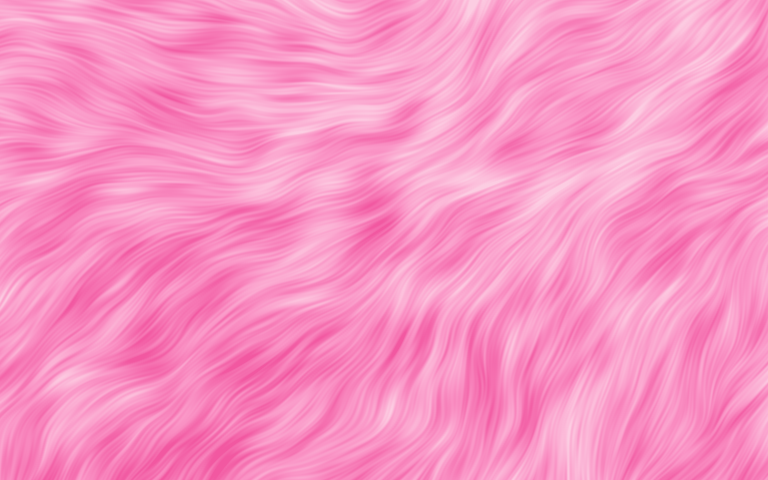
A Shadertoy shader for this texture:

```glsl
// Pink long-haired fur, combed along a curved direction field.
// Noise at three scales (hair, clump, tuft) is averaged along the path
// of the hair through each point, then mapped to a pink gradient.

const vec3 DEEP_PINK = vec3(0.955, 0.40, 0.665);
const vec3 MID_PINK  = vec3(0.980, 0.585, 0.777);
const vec3 PALE_PINK = vec3(0.987, 0.74, 0.855);

const int   STEPS = 16;          // samples on each side of a point
const float STEP_LENGTH = 0.005; // in canvas heights

float hash(vec2 cell) {
    vec3 h = fract(cell.xyx * 0.1031);
    h += dot(h, h.yzx + 33.33);
    return fract((h.x + h.y) * h.z);
}

// Smooth value noise in -0.5 .. 0.5
float noise(vec2 p) {
    vec2 cell = floor(p);
    vec2 f = fract(p);
    f = f * f * (3.0 - 2.0 * f);
    float low  = mix(hash(cell), hash(cell + vec2(1, 0)), f.x);
    float high = mix(hash(cell + vec2(0, 1)), hash(cell + vec2(1, 1)), f.x);
    return mix(low, high, f.y) - 0.5;
}

// Lie of the hair: flat at the upper left, steeper to the right and below
vec2 hairDirection(vec2 p) {
    float leftAngle  = mix(0.80, -0.18, smoothstep(0.1, 0.85, p.y));
    float rightAngle = mix(1.20, 0.62, p.y);
    float angle = mix(leftAngle, rightAngle, smoothstep(0.6, 1.0, p.x));
    angle += 0.9 * noise(p * 5.0 + 40.0) + 0.65 * noise(p * 13.0 + 70.0);
    return vec2(cos(angle), sin(angle));
}

// Hair, clump and tuft brightness at one place
vec3 furLayers(vec2 p) {
    return vec3(noise(p * 190.0 + 11.0),
                noise(p * 48.0 + 23.0),
                noise(p * 13.0 + 57.0));
}

// Weighted average of the layers along the hair through p
vec3 combedLayers(vec2 p) {
    vec3 sum = furLayers(p);
    float total = 1.0;
    for (int side = -1; side <= 1; side += 2) {
        vec2 q = p;
        for (int i = 1; i <= STEPS; i++) {
            q += float(side) * STEP_LENGTH * hairDirection(q);
            float fade = cos(1.5708 * float(i) / float(STEPS + 1));
            float weight = fade * fade;
            sum += weight * furLayers(q);
            total += weight;
        }
    }
    return sum / total;
}

// Soft dark parting around a center, with the given half size
float parting(vec2 p, vec2 center, vec2 size) {
    vec2 d = (p - center) / size;
    return exp(-dot(d, d));
}

vec3 furColor(float tone) {
    vec3 dark  = mix(MID_PINK, DEEP_PINK, -tone / 2.3);
    vec3 light = mix(MID_PINK, PALE_PINK, tone / 2.0);
    return tone < 0.0 ? dark : light;
}

void mainImage(out vec4 fragColor, in vec2 fragCoord) {
    vec2 p = fragCoord / iResolution.y;

    // Scale each layer to similar strength, then weigh them
    vec3 layers = combedLayers(p) * vec3(19.0, 9.5, 6.0);
    float tone = dot(layers, vec3(0.45, 0.52, 0.58));

    // Broad light and shade over the pelt
    vec2 ragged = p + vec2(0.03, 0.05) * layers.yz;
    tone += 1.4 * noise(p * 2.7 + 5.0) + 0.7 * (p.y - 0.45);
    tone -= 0.9 * parting(ragged, vec2(0.80, 0.35), vec2(0.07, 0.30));
    tone -= 0.8 * parting(ragged, vec2(1.42, 0.42), vec2(0.10, 0.28));
    tone -= 0.6 * parting(ragged, vec2(0.10, 0.10), vec2(0.30, 0.25));
    tone += 0.6 * parting(ragged, vec2(1.05, 0.65), vec2(0.22, 0.30));

    fragColor = vec4(furColor(clamp(tone, -3.0, 2.8)), 1.0);
}
```
